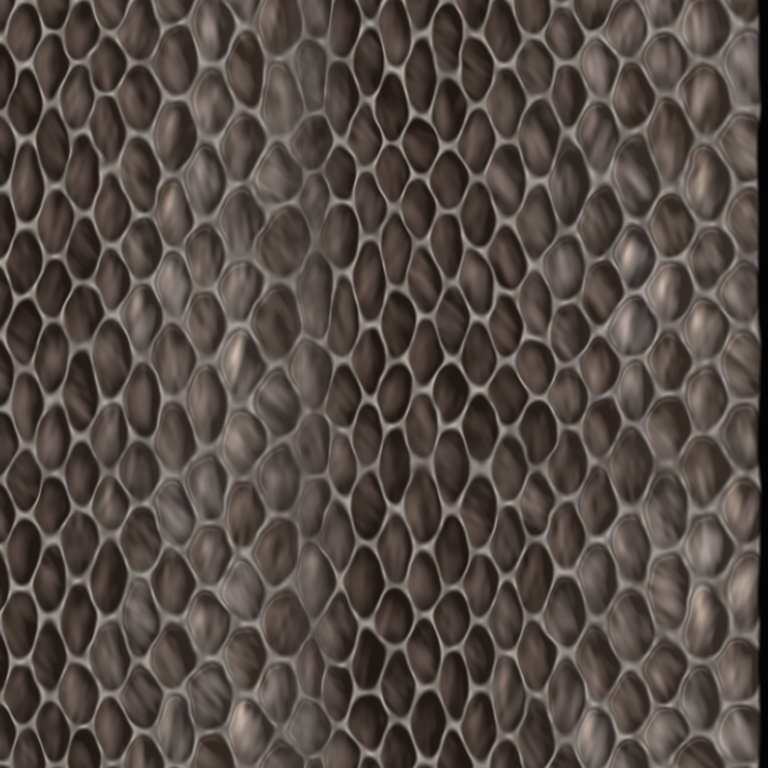
Give the GLSL for this texture, as a WebGL 1 fragment shader.

```glsl
precision highp float;
// Reptile skin: staggered, vertically elongated brown scales in a pale grey web.
uniform vec2 u_resolution;

const vec2 SCALE_METRIC = vec2(0.71, 1.0); // flattens columns into pointed hexagons
const float ROWS = 10.4;
const float SEAM_X = 0.405;
const float ROUNDING = 14.5; // higher values give sharper scale corners

vec2 hash22(vec2 p) {
  vec3 h = fract(p.xyx * vec3(0.1031, 0.1030, 0.0973));
  h += dot(h, h.yzx + 33.33);
  return fract((h.xx + h.yz) * h.zy);
}

float valueNoise(vec2 p) {
  vec2 i = floor(p), f = fract(p);
  f = f * f * (3.0 - 2.0 * f);
  float low = mix(hash22(i).x, hash22(i + vec2(1.0, 0.0)).x, f.x);
  float high = mix(hash22(i + vec2(0.0, 1.0)).x, hash22(i + 1.0).x, f.x);
  return mix(low, high, f.y);
}

float bump(float x, float center, float width) {
  float d = (x - center) / width;
  return exp(-d * d);
}

// Position inside a band of columns: x = progress, y = band index.
vec2 bandAt(float x) {
  float s = (x - 0.39) / 0.553;
  float band = min(floor(s), 0.0);
  return vec2(s - band, band);
}

// Columns grow wider along each band of fourteen.
float columnCoord(vec2 band) {
  float q = band.x;
  return 14.0 * band.y + 15.8 * q - 1.8 * q * q * q;
}

vec2 scaleCenter(vec2 id, float disorder) {
  vec2 jitter = (hash22(id + 57.0) - 0.5) * disorder;
  return id + vec2(0.5, 0.5 + 0.5 * mod(id.x, 2.0)) + jitter;
}

vec2 nearestScale(vec2 p, float disorder) {
  vec2 base = floor(p), best = base;
  float bestDist = 100.0;
  for (int i = -1; i <= 1; i++) {
    for (int j = -2; j <= 2; j++) {
      vec2 id = base + vec2(float(i), float(j));
      vec2 d = (scaleCenter(id, disorder) - p) * SCALE_METRIC;
      float dist = dot(d, d);
      if (dist < bestDist) { bestDist = dist; best = id; }
    }
  }
  return best;
}

// Distances to the border: x = smooth minimum with rounded corners, y = exact.
vec2 borderDistance(vec2 p, vec2 id, float disorder) {
  vec2 here = scaleCenter(id, disorder);
  float sum = 0.0, nearest = 1.0;
  for (int i = -1; i <= 1; i++) {
    for (int j = -2; j <= 2; j++) {
      vec2 offset = vec2(float(i), float(j));
      if (dot(offset, offset) > 0.5) {
        vec2 there = scaleCenter(id + offset, disorder);
        vec2 toThere = normalize((there - here) * SCALE_METRIC);
        float d = dot((0.5 * (here + there) - p) * SCALE_METRIC, toThere);
        sum += exp(-ROUNDING * d);
        nearest = min(nearest, d);
      }
    }
  }
  return vec2(-log(sum) / ROUNDING, nearest);
}

// Fine fibres, turned and shifted differently on every scale.
float fibres(vec2 uv, vec2 random) {
  float angle = mix(-0.9, 0.4, random.x);
  vec2 along = vec2(sin(angle), cos(angle));
  vec2 p = vec2(dot(uv, vec2(along.y, -along.x)) * 70.0, dot(uv, along) * 24.0);
  p += random * 40.0;
  return 0.65 * valueNoise(p) + 0.35 * valueNoise(p * 2.1 + 5.0);
}

vec3 scaleColor(vec2 local, float border, float paleness, float fibre, vec2 random) {
  vec3 shadow = mix(vec3(0.12, 0.09, 0.075), vec3(0.2, 0.168, 0.148), paleness);
  vec3 body = mix(vec3(0.325, 0.273, 0.243), vec3(0.505, 0.462, 0.435), paleness);
  float light = 0.14 + 0.5 * smoothstep(0.02, 0.28, border) * (0.65 + 0.5 * random.y);
  light += 1.35 * (fibre - 0.47) - 0.75 * local.x - 0.35 * local.y;
  vec3 color = mix(shadow, body, clamp(light, 0.0, 1.3));
  vec2 glossPos = (local - vec2(-0.16, 0.12)) / vec2(0.2, 0.26);
  float gloss = exp(-dot(glossPos, glossPos)) * (0.12 + 0.88 * pow(random.x, 3.0));
  color += vec3(0.31, 0.26, 0.23) * gloss * (0.12 + 0.85 * paleness) * (0.4 + 1.1 * fibre);
  return color + vec3(-0.02, 0.0, 0.018) * (random.y - 0.4) * paleness;
}

void main() {
  vec2 uv = gl_FragCoord.xy / u_resolution;

  // Layout: two seams loosen the regular rows
  vec2 warp = vec2(valueNoise(uv * 7.0), valueNoise(uv * 7.0 + 31.0)) - 0.5;
  vec2 band = bandAt(uv.x + 0.012 * warp.x);
  vec2 p = vec2(columnCoord(band), uv.y * ROWS + 0.35 * warp.y);
  vec2 wobble = vec2(valueNoise(uv * 45.0), valueNoise(uv * 45.0 + 17.0)) - 0.5;
  p += wobble * vec2(0.11, 0.08);
  float seam = max(bump(uv.x, SEAM_X, 0.033), 0.45 * bump(uv.y, 0.4, 0.025));
  float disorder = 0.19 + 0.24 * bump(uv.x, SEAM_X, 0.05);
  vec2 id = nearestScale(p, disorder);
  vec2 local = p - scaleCenter(id, disorder);
  vec2 border = borderDistance(p, id, disorder);
  vec2 random = hash22(id + 11.0);

  // Scales and the web between them
  float paleness = max(smoothstep(0.3, 0.92, band.x), 0.7 - 0.7 * smoothstep(0.0, 0.13, band.x));
  paleness = clamp(paleness + 0.4 * (random.y - 0.5), 0.0, 1.0);
  float fibre = fibres(uv, random);
  float grain = valueNoise(uv * vec2(110.0, 75.0));
  vec3 web = mix(vec3(0.40, 0.37, 0.355), vec3(0.61, 0.587, 0.57), grain);
  web *= mix(1.0, 0.93, paleness);
  float ridge = 1.0 - smoothstep(0.005, 0.05, border.y);
  web += 0.06 * ridge * (0.4 + grain);
  vec3 scale = scaleColor(local, border.x, paleness, fibre, random);
  float rim = bump(border.x, 0.075, 0.025) * smoothstep(0.0, 0.35, local.y - local.x);
  scale += vec3(0.11, 0.108, 0.105) * rim * paleness;
  vec3 color = mix(web, scale, smoothstep(-0.012, 0.068, border.x));

  // Smeared seams and the black edge on the right
  float smear = fibres(uv + 0.01 * wobble, vec2(0.7, 0.3));
  vec3 blurred = mix(vec3(0.12, 0.09, 0.075), vec3(0.53, 0.495, 0.475), 0.7 * smear + 0.3 * grain);
  color = mix(color, blurred, 0.5 * seam);
  float edge = 0.989 + 0.005 * (valueNoise(vec2(uv.y * 22.0, 3.0)) - 0.5);
  color = mix(color, vec3(0.015, 0.012, 0.01), smoothstep(edge - 0.004, edge + 0.003, uv.x));
  gl_FragColor = vec4(color, 1.0);
}
```
